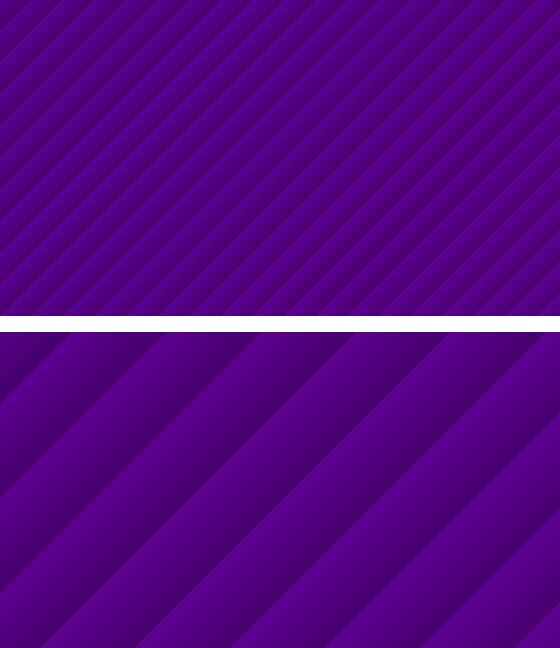
Top, the full canvas; bottom, a detail of the centre.
Give the GLSL for this pattern, as a WebGL 1 fragment shader.

```glsl
precision mediump float;

uniform vec2 u_resolution;

const float BANDS_PER_HEIGHT = 10.0;
const float EDGE_PIXELS = 1.0;
const vec3 LIT_VIOLET = vec3(0.365, 0.0, 0.575);
const vec3 SHADED_VIOLET = vec3(0.273, 0.0, 0.424);

// Sawtooth from 0 to 1 whose sharp drop is softened over the given width
float softSawtooth(float phase, float width) {
    float ramp = fract(phase);
    return ramp * (1.0 - smoothstep(1.0 - width, 1.0, ramp));
}

void main() {
    // Canvas units: one unit is the canvas height, measured from the top left
    vec2 position = gl_FragCoord.xy / u_resolution.y;
    float diagonal = position.x + 1.0 - position.y;

    // Each slanted band fades from its lit edge to its shaded edge
    float edgeWidth = EDGE_PIXELS * BANDS_PER_HEIGHT / u_resolution.y;
    float shade = softSawtooth(diagonal * BANDS_PER_HEIGHT, edgeWidth);

    gl_FragColor = vec4(mix(LIT_VIOLET, SHADED_VIOLET, shade), 1.0);
}
```
